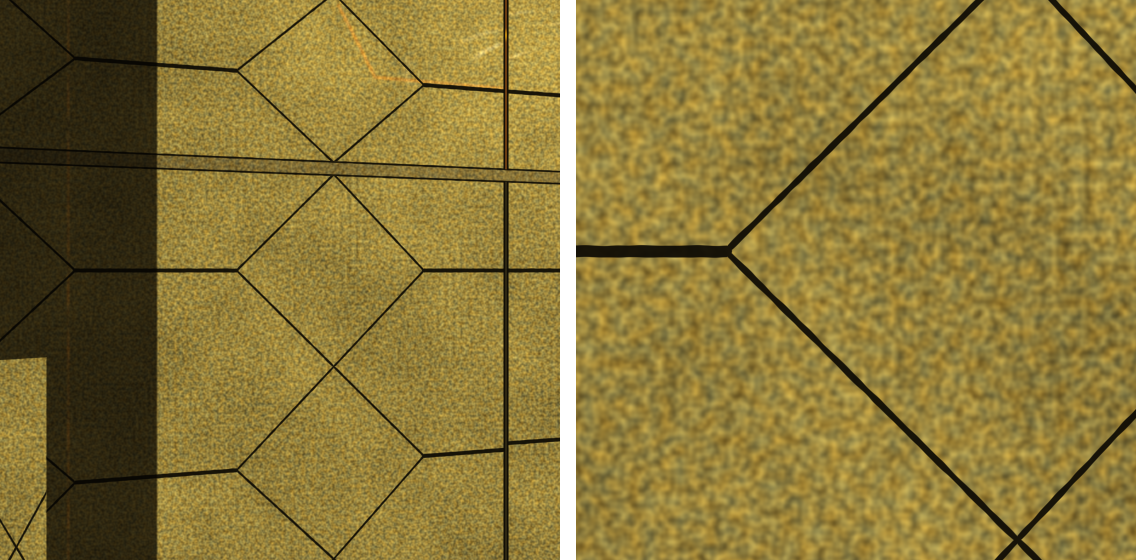
Left: the whole. Right: its middle third, enlarged.
This pattern is drawn by a WebGL 1 fragment shader. Its source:

```glsl
precision highp float;
// Brushed gold wall panels, engraved with columns of diamonds joined by rails.
// A perspective divide shapes the grid; folded cells give the groove distances,
// and layered gradient noise gives the metallic grain. A shadow covers the left.
uniform vec2 u_resolution;

vec2 gradientAt(vec2 cell) {
  float angle = 6.2832 * fract(sin(dot(cell, vec2(127.1, 311.7))) * 43758.5);
  return vec2(cos(angle), sin(angle));
}

float gradientNoise(vec2 p) {
  vec2 i = floor(p), f = fract(p);
  vec2 s = f * f * f * (f * (f * 6.0 - 15.0) + 10.0);
  vec2 e = vec2(1.0, 0.0);
  float low = mix(dot(gradientAt(i), f), dot(gradientAt(i + e.xy), f - e.xy), s.x);
  float high = mix(dot(gradientAt(i + e.yx), f - e.yx), dot(gradientAt(i + e.xx), f - e.xx), s.x);
  return mix(low, high, s.y);
}

// Coverage of the region where d is below zero, smoothed over about a pixel
float inside(float d) {
  float soft = 0.8 / u_resolution.y;
  return 1.0 - smoothstep(-soft, soft, d);
}

float segmentDistance(vec2 p, vec2 a, vec2 b) {
  vec2 ab = b - a;
  return length(p - a - ab * clamp(dot(p - a, ab) / dot(ab, ab), 0.0, 1.0));
}

vec3 goldMetal(vec2 p) {
  float blotch = 0.0, amplitude = 0.12, frequency = 5.0;
  for (int i = 0; i < 4; i++) {
    blotch += amplitude * gradientNoise(p * frequency + float(i) * 7.3);
    amplitude *= 0.75;
    frequency *= 2.3;
  }
  float grain = 0.34 * gradientNoise(p * 145.0) + 0.30 * gradientNoise(p * 231.0 + 31.0);
  float glow = 0.20 * exp(-5.0 * dot(p - vec2(0.92, 1.0), p - vec2(0.92, 1.0)));
  vec3 gold = vec3(0.58, 0.50, 0.23) * (1.0 + blotch + grain + glow);
  float tint = gradientNoise(p * 110.0 + 57.0);
  return gold + tint * vec3(0.06, -0.01, -0.08);
}

void main() {
  vec2 p = gl_FragCoord.xy / u_resolution;
  float seamX = 0.9036;
  float pastSeam = step(seamX, p.x);

  // Perspective grid: one unit is the height of one diamond
  float scale = 0.389 - 0.0764 * p.x;
  scale *= 1.0 - 0.035 * pastSeam * step(p.y, 0.517);
  vec2 grid = (p - vec2(0.596, 0.517)) / scale;
  grid.x -= 0.15 * pastSeam;

  // Fold into one cell; the upper row is shorter to clear the band
  vec2 cell = vec2(mod(grid.x + 0.8525, 1.705) - 0.8525, grid.y - floor(grid.y + 0.5));
  vec2 a = abs(cell);
  vec2 halfSize = vec2(0.486, mix(0.5, 0.44, step(0.53, grid.y)));
  float diamond = abs(dot(a, halfSize.yx) - halfSize.x * halfSize.y) / length(halfSize) * scale;
  float rail = length(vec2(max(halfSize.x - a.x, 0.0), a.y)) * scale;
  float band = (abs(grid.y - 0.53) - 0.0345) * scale;
  float inBand = inside(band);

  float worn = 0.0006 * gradientNoise(p * 90.0);
  float groove = max(inside(diamond - 0.0018 - worn), inside(rail - 0.0035 - worn));
  groove = max(groove * (1.0 - inBand), inside(abs(band) - 0.0016 - worn));

  // Metal, with a duller band and faint curved scuffs at the upper right
  vec3 color = goldMetal(p);
  color = mix(color, color * vec3(0.82, 0.81, 0.86), inBand);
  for (int i = 0; i < 4; i++) {
    float radius = 0.10 + 0.055 * float(i);
    float ring = abs(length((p - vec2(0.99, 0.87)) * vec2(1.0, 2.4)) - radius);
    float patches = smoothstep(-0.05, 0.35, gradientNoise(p * 9.0 + float(i) * 3.7));
    color += 0.16 * patches * smoothstep(0.012, 0.0, ring) * smoothstep(0.82, 0.9, p.y);
  }

  // Warm reflected glint bending toward the seam
  float glint = min(segmentDistance(p, vec2(0.605, 0.99), vec2(0.67, 0.862)),
                    segmentDistance(p, vec2(0.67, 0.862), vec2(0.90, 0.842)));
  color += vec3(0.16, 0.03, -0.03) * smoothstep(0.006, 0.0, glint);

  // Lit pane at the lower left has its own crossing grooves
  float pane = inside(max(p.x - 0.083, p.y - 0.357 - 0.06 * p.x));
  float cross = min(segmentDistance(p, vec2(0.087, 0.128), vec2(0.010, -0.012)),
                    segmentDistance(p, vec2(-0.01, 0.088), vec2(0.050, -0.012)));
  groove = mix(groove, inside(cross - 0.0018 - worn), pane);

  // Shadow and the faint rust streak within it
  float shadow = smoothstep(0.283, 0.278, p.x) * (1.0 - pane);
  color = mix(color, color * vec3(0.30, 0.29, 0.26), shadow);
  float streak = smoothstep(0.005, 0.0, abs(p.x - 0.122)) * shadow;
  color += vec3(0.09, 0.035, 0.0) * streak * (0.6 + gradientNoise(vec2(3.0, p.y * 20.0)));
  color = mix(color, vec3(0.05, 0.04, 0.015) * (1.0 - 0.5 * shadow), 0.93 * groove);

  // Vertical seam: dark edges, a rusty core above the band, a dull one below
  float seam = abs(p.x - seamX);
  float upper = step(0.53, grid.y);
  vec3 core = mix(vec3(0.20, 0.17, 0.08), vec3(0.48, 0.27, 0.08), upper);
  core += vec3(0.4, 0.35, 0.0) * smoothstep(0.015, 0.0, abs(p.y - 0.937));
  vec3 seamColor = mix(vec3(0.06, 0.05, 0.02), core, inside(seam - 0.0016));
  color = mix(color, seamColor, inside(seam - 0.0045) * (1.0 - inBand));

  gl_FragColor = vec4(clamp(color, 0.0, 1.0), 1.0);
}
```
